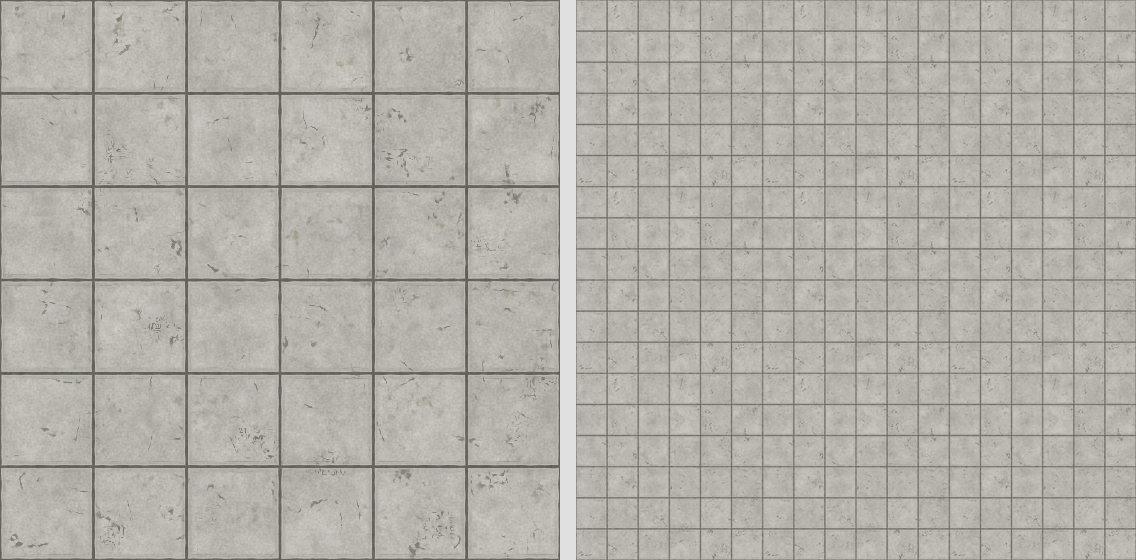
Left, the tile; right, the same tile 3 across and 3 down.
Give the GLSL for this texture, as a three.js fragment shader.

```glsl
// Worn grey stone tiles in a six by six grid with thin dark grout.
varying vec2 vUv;

const float TILES = 6.0;
const float GROUT_HALF = 0.0024;   // half width of a joint
const float EDGE_SOFT = 0.0007;
const float JOINT_WOBBLE = 0.0014;
const float RIM_OFFSET = 0.0040;   // pale chamfer beside the joint
const float GROOVE_OFFSET = 0.0095; // faint line inside the horizontal edges
const float TILE_VARIATION = 0.025;
const float MOTTLE = 0.20;
const float GRAIN = 0.075;

const vec3 STONE = vec3(0.725, 0.717, 0.690);
const vec3 PALE = vec3(0.790, 0.785, 0.765);
const vec3 SMUDGE = vec3(0.590, 0.585, 0.560);
const vec3 OCHRE = vec3(0.565, 0.525, 0.435);
const vec3 CRACK = vec3(0.370, 0.350, 0.320);
const vec3 GROUT = vec3(0.405, 0.387, 0.365);

vec2 hash2(vec2 p) {
  vec3 q = fract(p.xyx * vec3(0.1031, 0.1030, 0.0973));
  q += dot(q, q.yzx + 33.33);
  return fract((q.xx + q.yz) * q.zy);
}

vec2 gradientAt(vec2 cell, vec2 period, float seed) {
  return hash2(mod(cell, period) + seed) * 2.0 - 1.0;
}

// Gradient noise that wraps after a whole number of cells
float noise(vec2 uv, vec2 period, float seed) {
  vec2 p = uv * period;
  vec2 i = floor(p);
  vec2 f = p - i;
  vec2 u = f * f * f * (f * (f * 6.0 - 15.0) + 10.0);
  vec2 e = vec2(0.0, 1.0);
  float a = dot(gradientAt(i, period, seed), f);
  float b = dot(gradientAt(i + e.yx, period, seed), f - e.yx);
  float c = dot(gradientAt(i + e.xy, period, seed), f - e.xy);
  float d = dot(gradientAt(i + e.yy, period, seed), f - e.yy);
  return mix(mix(a, b, u.x), mix(c, d, u.x), u.y);
}

float fbm(vec2 uv, vec2 period, float seed) {
  float sum = 0.0;
  float amplitude = 0.6;
  for (int i = 0; i < 5; i++) {
    sum += amplitude * noise(uv, period, seed);
    period *= 2.0;
    amplitude *= 0.6;
    seed += 17.0;
  }
  return sum;
}

// Thin line along the zero contour of a noise value
float contour(float value, float width) {
  return 1.0 - smoothstep(width * 0.4, width, abs(value));
}

// Soft stripe of given half width at a distance from the joint
float stripe(float dist, float offset, float halfWidth) {
  return 1.0 - smoothstep(0.0, halfWidth, abs(dist - offset));
}

void main() {
  vec2 uv = vUv;
  vec2 tile = mod(floor(uv * TILES), TILES);
  vec2 local = fract(uv * TILES);

  // Distances to the joints, with slightly ragged sides
  vec2 side = min(local, 1.0 - local) / TILES;
  vec2 ragged = vec2(noise(uv, vec2(12.0, 48.0), 5.0), noise(uv, vec2(48.0, 12.0), 9.0));
  vec2 edge = side + ragged * JOINT_WOBBLE;
  float joint = min(edge.x, edge.y);

  // Stone body: tone per tile, clouds and grain
  float cloud = fbm(uv, vec2(11.0), 31.0);
  float fine = fbm(uv, vec2(64.0), 71.0);
  float grain = noise(uv, vec2(230.0), 113.0);
  vec3 color = STONE + (hash2(tile + 3.0).x - 0.5) * TILE_VARIATION;
  color += cloud * MOTTLE * 0.55 + fine * MOTTLE * 0.35 + grain * GRAIN;
  color = mix(color, PALE, 0.45 * smoothstep(0.05, 0.45, fbm(uv, vec2(19.0), 151.0)));

  // Grey smudges and ochre stains
  float smudge = smoothstep(0.10, 0.50, fbm(uv, vec2(14.0, 10.0), 191.0));
  color = mix(color, SMUDGE, smudge * 0.50);
  float stainArea = smoothstep(-0.05, 0.35, fbm(uv, vec2(9.0), 233.0));
  float stainSpots = smoothstep(0.02, 0.38, fbm(uv, vec2(58.0), 271.0));
  color = mix(color, OCHRE, stainArea * stainSpots * 0.65);

  // Dense cross-hatched chips, gathered in patches
  float patches = smoothstep(0.15, 0.42, fbm(uv, vec2(8.0), 307.0));
  float across = contour(noise(uv, vec2(46.0, 150.0), 331.0), 0.085);
  float down = contour(noise(uv, vec2(150.0, 46.0), 353.0), 0.085);
  float acrossGaps = smoothstep(0.0, 0.22, noise(uv, vec2(80.0), 373.0));
  float downGaps = smoothstep(0.0, 0.22, noise(uv, vec2(80.0), 397.0));
  float chips = max(across * acrossGaps, down * downGaps) * patches;

  // Sparse long cracks, mostly level or upright
  float warp = fine * 0.10;
  float level = contour(noise(uv, vec2(9.0, 22.0), 419.0) + warp, 0.026);
  float upright = contour(noise(uv, vec2(22.0, 9.0), 443.0) + warp, 0.026);
  float levelArea = smoothstep(0.12, 0.30, noise(uv, vec2(17.0), 467.0));
  float uprightArea = smoothstep(0.15, 0.33, noise(uv, vec2(17.0), 491.0));
  float cracks = max(level * levelArea, upright * uprightArea);
  cracks *= smoothstep(-0.18, 0.12, noise(uv, vec2(95.0), 521.0));
  color = mix(color, CRACK, max(chips * 0.75, cracks * 0.60));

  // Grime near joints, pale chamfers and broken grooves
  float grime = 1.0 - smoothstep(0.002, 0.014, joint);
  color = mix(color, SMUDGE, grime * (0.28 + 0.35 * smoothstep(-0.1, 0.3, cloud)));
  color = mix(color, PALE, stripe(joint, RIM_OFFSET, 0.0016) * 0.50);
  float grooveWear = smoothstep(-0.12, 0.18, noise(uv, vec2(15.0, 6.0), 557.0));
  float groove = stripe(edge.y, GROOVE_OFFSET, 0.0014) * grooveWear;
  color = mix(color, SMUDGE * 0.92, groove * 0.50 * smoothstep(0.006, 0.012, edge.x));

  // Grout
  float grout = 1.0 - smoothstep(GROUT_HALF - EDGE_SOFT, GROUT_HALF + EDGE_SOFT, joint);
  color = mix(color, GROUT + fine * 0.08 + grain * 0.04, grout);
  gl_FragColor = vec4(color, 1.0);
}
```
